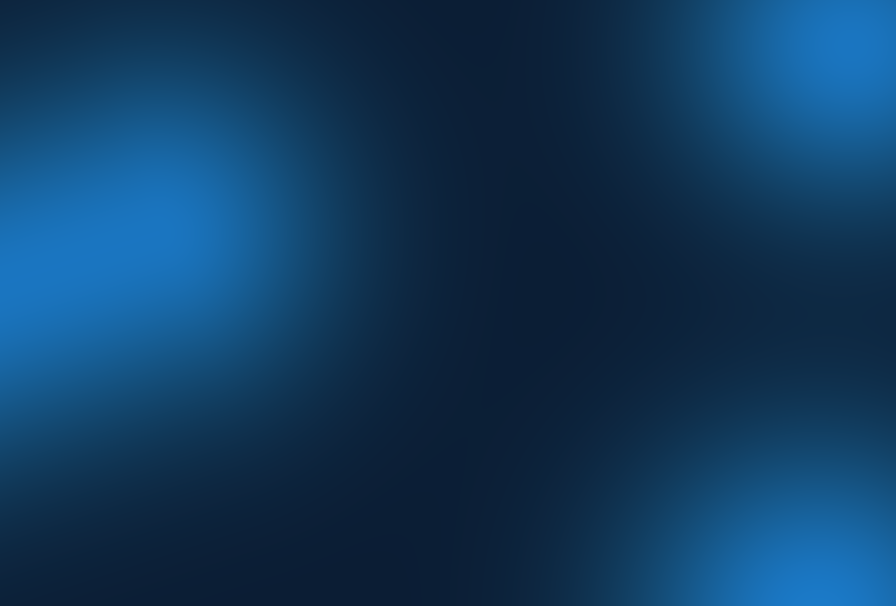
Reproduce this background procedurally as a Shadertoy shader.

```glsl
// Three soft blue glows on a dark navy ground.
// Each glow is a Gaussian falloff: a slanted capsule at the left and
// two ellipses at the right corners; their sum picks the colour.

float segmentDistance(vec2 p, vec2 a, vec2 b) {
    vec2 ab = b - a;
    float along = clamp(dot(p - a, ab) / dot(ab, ab), 0.0, 1.0);
    return length(p - a - ab * along);
}

float ellipseGlow(vec2 p, vec2 center, vec2 radius) {
    vec2 q = (p - center) / radius;
    return exp(-dot(q, q));
}

// Navy to bright blue, with slightly greener midtones
vec3 glowColor(float light) {
    vec3 color = mix(vec3(0.043, 0.110, 0.200), vec3(0.102, 0.460, 0.755), light);
    float midtone = max(4.0 * light * (1.0 - light), 0.0);
    return color + midtone * vec3(0.003, 0.004, -0.026);
}

void mainImage(out vec4 fragColor, in vec2 fragCoord) {
    // Canvas height is one unit
    vec2 p = fragCoord / iResolution.y;

    // Slanted glow entering from the left edge
    float reach = segmentDistance(p, vec2(-0.40, 0.40), vec2(0.26, 0.615)) / 0.292;
    float light = exp(-reach * reach);

    // Upper and lower right glows
    light += ellipseGlow(p, vec2(1.405, 0.925), vec2(0.290, 0.270));
    light += 1.06 * ellipseGlow(p, vec2(1.350, -0.020), vec2(0.315, 0.305));

    fragColor = vec4(glowColor(light), 1.0);
}
```
